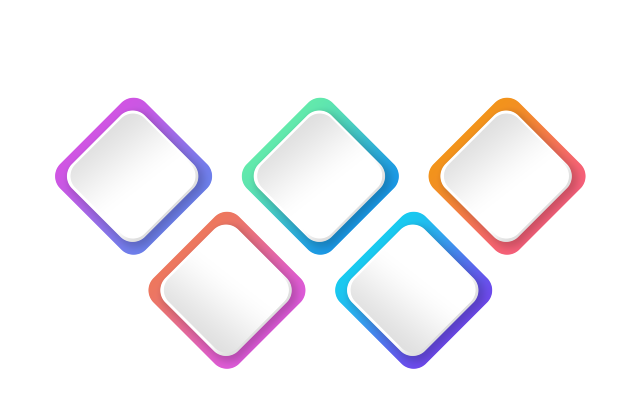
A WebGL 1 fragment shader for this background:

```glsl
precision highp float;
// Five rounded diamond tiles with gradient frames and raised white faces, in two staggered rows.

uniform vec2 u_resolution;

const vec3 PAPER = vec3(1.0);
const vec3 RIM_LIT = vec3(1.0);
const vec3 RIM_SHADED = vec3(0.875);
const vec3 FACE_SHADED = vec3(0.865);

// Signed distance to a rounded square
float roundedSquare(vec2 q, float halfSide, float radius) {
  vec2 d = abs(q) - halfSide + radius;
  return length(max(d, 0.0)) + min(max(d.x, d.y), 0.0) - radius;
}

// Smooth coverage of a shape from its signed distance
float coverage(float dist, float pixel) {
  return 1.0 - smoothstep(-0.6 * pixel, 0.6 * pixel, dist);
}

// Turn to tile axes: x runs down to the right, y runs up to the right
vec2 toTileAxes(vec2 p) {
  return vec2(p.x - p.y, p.x + p.y) * 0.70710678;
}

// Frame gradient by tile index, t goes from upper left to lower right
vec3 frameColor(float index, float t) {
  vec3 violet = mix(vec3(0.82, 0.33, 0.89), vec3(0.42, 0.50, 0.92), t);
  vec3 ocean = mix(vec3(0.39, 0.92, 0.67), vec3(0.10, 0.59, 0.90), t);
  vec3 sunset = mix(vec3(0.95, 0.58, 0.10), vec3(0.96, 0.37, 0.48), t);
  vec3 coral = mix(vec3(0.93, 0.47, 0.36), vec3(0.86, 0.35, 0.85), t);
  vec3 indigo = mix(vec3(0.09, 0.80, 0.94), vec3(0.43, 0.28, 0.92), t);
  if (index < 0.5) return violet;
  if (index < 1.5) return ocean;
  if (index < 2.5) return sunset;
  if (index < 3.5) return coral;
  return indigo;
}

// Draw one tile over the colour below; p is relative to the tile centre
vec3 drawTile(vec3 below, vec2 p, float index, float lowerRow, float pixel) {
  vec2 q = toTileAxes(p);
  vec2 qRim = toTileAxes(p + vec2(0.0023, 0.0));
  vec2 qFace = toTileAxes(p + vec2(0.0015, -0.0005));

  // Coloured frame with a soft shadow cast to the lower right
  vec3 frame = frameColor(index, smoothstep(-0.17, 0.17, q.x));
  float shadowDist = roundedSquare(qRim - vec2(0.012, 0.0), 0.1276, 0.043);
  frame *= 1.0 - 0.16 * (1.0 - smoothstep(-0.012, 0.022, shadowDist));
  vec3 color = mix(below, frame, coverage(roundedSquare(q, 0.150, 0.043), pixel));

  // Bevelled rim, lit from the upper left
  vec3 rim = mix(RIM_LIT, RIM_SHADED, smoothstep(0.06, 0.12, qRim.x));
  color = mix(color, rim, coverage(roundedSquare(qRim, 0.1276, 0.043), pixel));

  // Face, shaded from the upper left or, in the lower row, the lower left
  float across = mix(qFace.x, qFace.y, lowerRow);
  float along = mix(qFace.y, qFace.x, lowerRow);
  float light = smoothstep(-0.17, 0.05, across - 0.12 * along);
  vec3 face = mix(FACE_SHADED, vec3(1.0), light);
  return mix(color, face, coverage(roundedSquare(qFace, 0.1214, 0.041), pixel));
}

void main() {
  vec2 p = (gl_FragCoord.xy - 0.5 * u_resolution) / u_resolution.y;
  float pixel = 1.0 / u_resolution.y;
  vec3 color = PAPER;

  // Three tiles above, two nested between them below
  for (int i = 0; i < 5; i++) {
    float index = float(i);
    float lowerRow = step(2.5, index);
    float column = mix(index - 1.0, index - 3.5, lowerRow);
    vec2 center = vec2(column * 0.4622 + 0.0008, mix(0.0638, -0.2185, lowerRow));
    color = drawTile(color, p - center, index, lowerRow, pixel);
  }
  gl_FragColor = vec4(color, 1.0);
}
```
